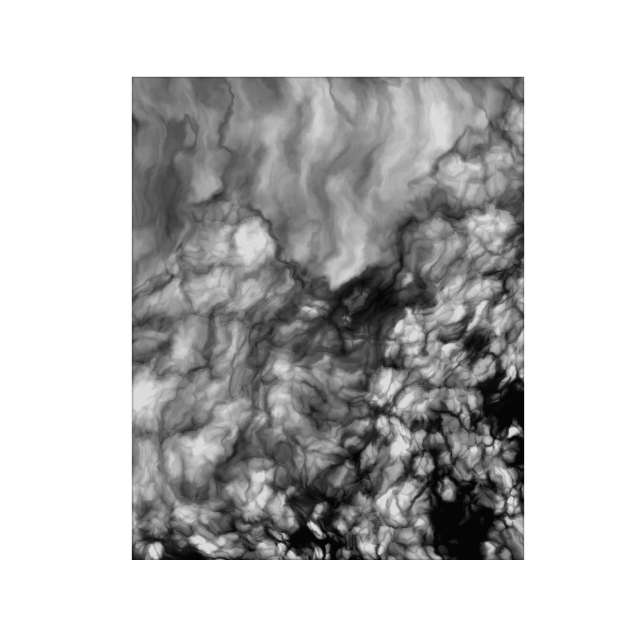
A WebGL 2 fragment shader for this texture:

```glsl
#version 300 es
precision highp float;
// A grey plate of billowing cloud on a white ground: a streaked, veined sheet
// above, cellular puffs below that shrink and break into dark gaps to the right.
// All noise lives on wrapped lattices, bent by a periodic domain warp.
uniform vec2 u_resolution;
out vec4 fragColor;

float hash(vec2 p) {
  return fract(sin(dot(p, vec2(127.1, 311.7))) * 43758.5453);
}

// Hash of a lattice cell that repeats after a whole period
float cellHash(vec2 cell, vec2 period) {
  return hash(mod(cell, period) + period * 0.37);
}

float noise(vec2 p, vec2 period) {
  vec2 i = floor(p), f = fract(p);
  f = f * f * (3.0 - 2.0 * f);
  float low = mix(cellHash(i, period), cellHash(i + vec2(1, 0), period), f.x);
  float high = mix(cellHash(i + vec2(0, 1), period), cellHash(i + 1.0, period), f.x);
  return mix(low, high, f.y);
}

float fbm(vec2 uv, vec2 period) {
  float sum = 0.0, amp = 0.5;
  for (int i = 0; i < 5; i++) {
    sum += amp * noise(uv * period, period);
    period *= 2.0;
    amp *= 0.5;
  }
  return sum;
}

// Rounded domes, brighter toward the top, with dark creases between them
float puffs(vec2 uv, vec2 period) {
  vec2 p = uv * period, base = floor(p), offset = vec2(0);
  float near = 9.0, next = 9.0, tint = 0.0;
  for (int y = -1; y <= 1; y++) {
    for (int x = -1; x <= 1; x++) {
      vec2 cell = base + vec2(x, y);
      float r = cellHash(cell, period);
      vec2 d = p - cell - vec2(r, fract(r * 57.3));
      float dist = length(d);
      if (dist < near) {
        next = near;
        near = dist;
        offset = d;
        tint = fract(r * 91.7) - 0.5;
      } else {
        next = min(next, dist);
      }
    }
  }
  float dome = 0.85 - 0.6 * near + 0.35 * offset.y + 0.25 * tint;
  return dome * mix(0.4, 1.0, smoothstep(0.0, 0.4, next - near));
}

void main() {
  vec2 uv = gl_FragCoord.xy / u_resolution;

  // Domain warp: a slow sway, broad swirls and frayed fine edges
  vec2 w = uv + vec2(0.06 * sin(6.28318 * uv.y), 0.0);
  w += 0.09 * (vec2(fbm(uv, vec2(7)), fbm(uv, vec2(9))) - 0.48);
  w += 0.022 * (vec2(fbm(uv, vec2(37)), fbm(uv, vec2(41))) - 0.48);

  float broad = fbm(w, vec2(6, 5));
  float streak = fbm(w, vec2(34, 11));

  // Where the sheet ends and how far the puffs break up
  float edge = uv.y - 0.57 - 0.36 * (uv.x - 0.21) + 0.5 * (broad - 0.48);
  float sheet = smoothstep(-0.03, 0.03, edge);
  vec2 hollow = (uv - vec2(0.55, 0.54)) / vec2(0.09, 0.08);
  float broken = smoothstep(-0.1, 0.5, uv.x - uv.y)
    + 0.75 * exp(-dot(hollow, hollow))
    + 0.5 * (1.0 - smoothstep(0.13, 0.2, uv.y));
  broken = clamp(broken, 0.0, 1.0);

  // Puffs at three sizes, with wisps and dark gaps
  float large = puffs(w, vec2(15, 12));
  float medium = puffs(w, vec2(31, 26));
  float small = puffs(w, vec2(61, 50));
  float cloud = mix(0.6 * large + 0.25 * medium + 0.15 * small,
                    0.3 * large + 0.45 * medium + 0.25 * small, broken);
  float billow = 0.52 + mix(0.85, 1.35, broken) * (cloud - 0.46) + 0.6 * (streak - 0.48);
  float gap = fbm(w, vec2(13, 11)) + 0.35 * (cloud - 0.46);
  billow *= mix(1.0, smoothstep(0.3, 0.53, gap), broken);

  // Smooth sheet with soft streaks, thin veins and a pale upper right
  float veil = 0.5 + 0.7 * (streak - 0.48) + 0.55 * (broad - 0.48);
  float vein = abs(fbm(w, vec2(8, 5)) - 0.48);
  veil -= 0.16 * (1.0 - smoothstep(0.0, 0.04, vein)) * smoothstep(0.35, 0.6, streak);
  veil += 0.12 * smoothstep(0.5, 0.68, uv.x) + 0.12 * (large - 0.46);

  // Shadow line along the lip of the sheet
  float tone = mix(billow, veil, sheet);
  tone -= 0.22 * exp(-pow(edge / 0.012, 2.0)) * smoothstep(0.35, 0.6, streak);
  tone = clamp(tone, 0.02, 0.86);

  // Plate on white, with a faint dark rim
  vec2 inset = vec2(0.3065, 0.3775) - abs(uv - vec2(0.5125, 0.5025));
  float inside = min(inset.x, inset.y);
  tone *= mix(0.75, 1.0, smoothstep(0.0, 0.004, inside));
  float plate = clamp(inside * u_resolution.y + 0.5, 0.0, 1.0);
  fragColor = vec4(vec3(mix(1.0, tone, plate)), 1.0);
}
```
